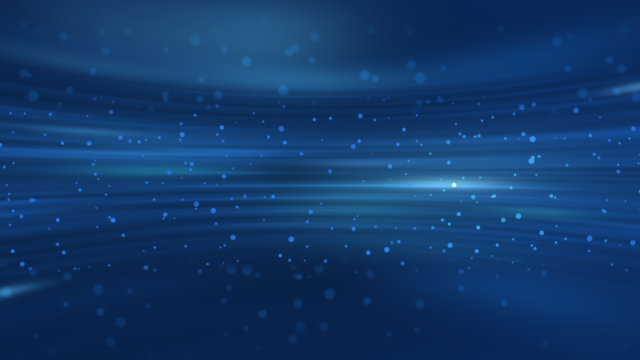
Reproduce this background procedurally as a Shadertoy shader.

```glsl
// Deep blue abstract backdrop: light streaks pinched towards a horizontal axis,
// soft glows that follow the same bent flow, and scattered particles that are
// sharp near the axis and turn to faint bokeh above and below it.

float hash(vec2 p) {
    p = fract(p * vec2(0.1031, 0.1137));
    p += dot(p, p.yx + 33.33);
    return fract((p.x + p.y) * p.x * 7.31 + p.y * 13.7);
}

float noise(vec2 p) {
    vec2 i = floor(p), f = fract(p);
    f = f * f * (3.0 - 2.0 * f);
    return mix(mix(hash(i), hash(i + vec2(1, 0)), f.x),
               mix(hash(i + vec2(0, 1)), hash(i + vec2(1, 1)), f.x), f.y);
}

// Bends the canvas so that lines of equal y spread out towards both sides.
vec2 flow(vec2 uv) {
    float side = 2.0 * uv.x - 1.0;
    return vec2(uv.x, (uv.y - 0.52) / (1.0 + 0.42 * side * side));
}

// Elliptical glow stretched along the flow.
float glow(vec2 uv, vec2 centre, vec2 size) {
    vec2 d = (flow(uv) - flow(centre)) / size;
    return exp(-dot(d, d));
}

// Layered streaks: fine strands in focus near the axis, broad ones beyond.
float streaks(vec2 f) {
    float focus = exp(-pow(f.y / 0.2, 4.0));
    float broad = noise(vec2(f.x * 1.6 + 7.0, f.y * 21.0 + 40.0)) - 0.5;
    float strands = noise(vec2(f.x * 1.8 + 31.0, f.y * 60.0 + 90.0)) - 0.5;
    float threads = noise(vec2(f.x * 2.2 + 63.0, f.y * 115.0 + 200.0)) - 0.5;
    float lines = pow(noise(vec2(f.x * 2.6 + 12.0, f.y * 85.0 + 310.0)), 5.0);
    return 0.16 * broad + focus * (0.24 * strands + 0.30 * threads + 0.5 * lines - 0.05);
}

// One layer of jittered round particles; returns coverage.
float particles(vec2 p, float cell, float radius, float blur, float density, float seed) {
    vec2 id = floor(p / cell);
    vec2 key = id + seed;
    vec2 jitter = vec2(hash(key + 11.0), hash(key + 47.0)) - 0.5;
    float size = radius * mix(0.35, 1.0, hash(key + 83.0));
    float d = length(p - (id + 0.5 + 0.7 * jitter) * cell);
    float disc = 1.0 - smoothstep(size - blur, size + blur, d);
    return disc * step(hash(key + 129.0), density) * mix(0.65, 1.0, hash(key + 171.0));
}

void mainImage(out vec4 fragColor, in vec2 fragCoord) {
    vec2 uv = fragCoord / iResolution.xy;
    vec2 p = fragCoord / iResolution.y;
    vec2 f = flow(uv);
    float pixel = 1.0 / iResolution.y;

    // Base gradient: navy rims and a bluer middle
    vec3 navy = vec3(0.03, 0.135, 0.295);
    vec3 blue = vec3(0.06, 0.215, 0.42);
    vec3 col = mix(navy, blue, exp(-pow((uv.y - 0.49) / 0.24, 2.0)));
    col += vec3(0.005, 0.025, 0.06) * smoothstep(0.5, 0.9, uv.x);

    // Hazy light in the upper part and the curved bands below it
    col += vec3(0.11, 0.20, 0.21) * glow(uv, vec2(0.42, 0.90), vec2(0.15, 0.13));
    col += vec3(0.07, 0.13, 0.15) * glow(uv, vec2(0.20, 0.92), vec2(0.17, 0.10));
    col += vec3(0.06, 0.13, 0.15) * glow(uv, vec2(0.48, 0.775), vec2(0.18, 0.035));
    col += vec3(0.05, 0.10, 0.11) * glow(uv, vec2(0.12, 0.825), vec2(0.18, 0.022));
    col += vec3(0.01, 0.06, 0.09) * glow(uv, vec2(0.80, 0.83), vec2(0.18, 0.05));

    // Broad light around the axis
    col += vec3(0.08, 0.15, 0.15) * glow(uv, vec2(0.71, 0.51), vec2(0.20, 0.10));
    col += vec3(0.04, 0.10, 0.12) * glow(uv, vec2(0.24, 0.58), vec2(0.19, 0.07));
    col += vec3(0.05, 0.13, 0.10) * glow(uv, vec2(0.55, 0.43), vec2(0.13, 0.07));
    col += vec3(0.03, 0.08, 0.09) * glow(uv, vec2(0.66, 0.31), vec2(0.18, 0.04));
    col += vec3(0.01, 0.06, 0.10) * glow(uv, vec2(0.82, 0.18), vec2(0.20, 0.06));

    // Shadows: lower middle and the gap left of the bright core
    col *= 1.0 - 0.20 * glow(uv, vec2(0.48, 0.23), vec2(0.18, 0.06));
    col *= 1.0 - 0.18 * glow(uv, vec2(0.45, 0.52), vec2(0.06, 0.05));

    col *= 1.0 + streaks(f);

    // Narrow bright streaks
    col += vec3(0.03, 0.16, 0.14) * glow(uv, vec2(0.24, 0.525), vec2(0.13, 0.015));
    col += vec3(0.07, 0.12, 0.13) * glow(uv, vec2(0.13, 0.635), vec2(0.09, 0.010));
    col += vec3(0.04, 0.14, 0.10) * glow(uv, vec2(0.84, 0.41), vec2(0.08, 0.011));
    col += vec3(0.14, 0.28, 0.31) * glow(uv, vec2(0.0, 0.185), vec2(0.06, 0.011));
    col += vec3(0.17, 0.26, 0.25) * glow(uv, vec2(1.0, 0.76), vec2(0.05, 0.010));
    col += vec3(0.07, 0.08, 0.08) * glow(uv, vec2(0.56, 0.545), vec2(0.08, 0.008));
    col += vec3(0.25, 0.32, 0.28) * glow(uv, vec2(0.70, 0.49), vec2(0.085, 0.017));

    // Sharp particles near the axis, cyan around the bright core
    float height = abs(uv.y - 0.48);
    float inFocus = 1.0 - smoothstep(0.19, 0.27, height);
    float cyan = glow(uv, vec2(0.76, 0.47), vec2(0.13, 0.14));
    vec3 spark = mix(vec3(0.17, 0.49, 0.95), vec3(0.28, 0.80, 0.96), cyan);
    float soft = pixel + 0.012 * max(height - 0.18, 0.0);
    for (int i = 0; i < 3; i++) {
        float k = float(i);
        float dots = particles(p + 0.031 * k, 0.095 - 0.018 * k, 0.0085 - 0.0020 * k,
                               soft, 0.48, 17.0 + 61.0 * k);
        col = mix(col, spark, dots * inFocus);
    }

    // Faint bokeh away from the axis
    float outFocus = smoothstep(0.18, 0.26, height) * (1.0 - smoothstep(0.32, 0.52, height));
    for (int i = 0; i < 2; i++) {
        float k = float(i);
        float bokeh = particles(p + 0.053 * k, 0.11 - 0.02 * k, 0.015, 0.006, 0.5, 211.0 + 37.0 * k);
        col += vec3(0.02, 0.09, 0.15) * bokeh * outFocus;
    }

    // White point in the core
    float core = length(p - vec2(0.7095 * iResolution.x / iResolution.y, 0.486));
    col = mix(col, vec3(0.85, 1.0, 0.96), 1.0 - smoothstep(0.006 - pixel, 0.006 + pixel, core));

    fragColor = vec4(clamp(col, 0.0, 1.0), 1.0);
}
```
